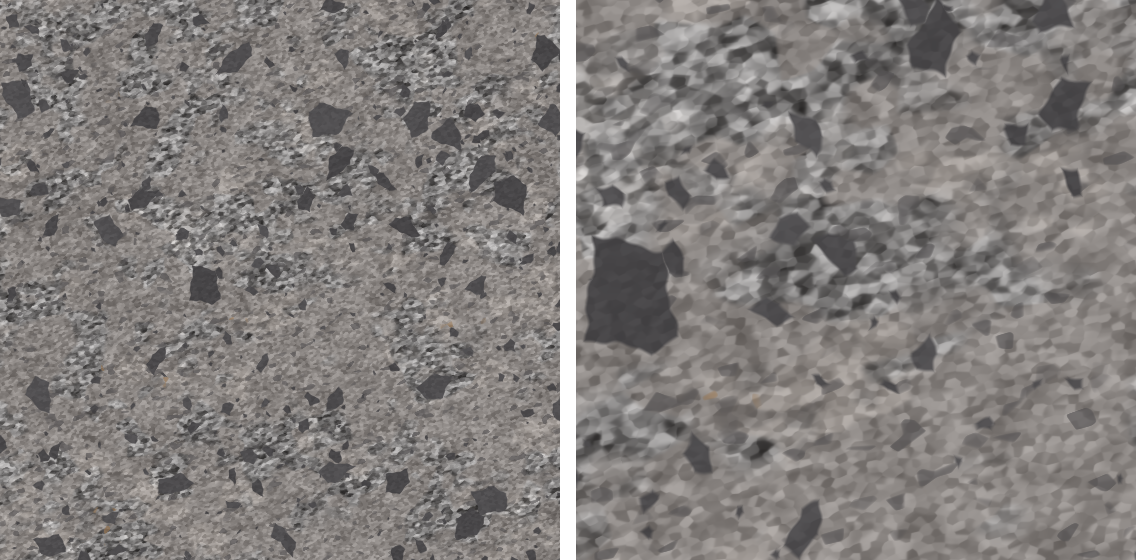
Left: the whole. Right: its middle third, enlarged.
Reproduce this texture procedurally as a Shadertoy shader.

```glsl
// Grey terrazzo stone: dark angular chips scattered over a fine, mottled bed.
// Chips are random convex polygons in jittered cells at four scales; the bed
// is layered smooth cellular noise with bluish, coarsely speckled patches.

const vec3 BED_COLOR   = vec3(0.537, 0.517, 0.505);
const vec3 PALE_COLOR  = vec3(0.640, 0.612, 0.590);
const vec3 PATCH_TINT  = vec3(-0.035, -0.022, -0.012);
const vec3 CHIP_COLOR  = vec3(0.298, 0.291, 0.299);
const vec3 PORE_COLOR  = vec3(0.330, 0.320, 0.325);
const vec3 RUST_COLOR  = vec3(0.580, 0.440, 0.290);

const float FINE_CONTRAST  = 0.19;   // sand-like grain
const float MID_CONTRAST   = 0.11;   // grain clumps
const float CLOUD_CONTRAST = 0.07;   // broad mottling
const float SPECK_CONTRAST = 0.42;   // crystals inside bluish patches
const float GRAIN_SLANT    = -0.30;  // direction of the grain, radians
const float EDGE_SOFTNESS  = 0.0014; // chip edge, in canvas units
const int   CHIP_SIDES     = 5;
const float TAU = 6.2831853;

vec3 hash3(vec2 p) {
    vec3 q = fract(p.xyx * vec3(0.1031, 0.1030, 0.0973));
    q += dot(q, q.yxz + 33.33);
    return fract((q.xxy + q.yzz) * q.zyx);
}

mat2 rotation(float a) {
    float c = cos(a), s = sin(a);
    return mat2(c, -s, s, c);
}

// Smooth cellular noise: random cell values blended by distance, 0 to 1.
float cellNoise(vec2 p, float seed) {
    vec2 cell = floor(p), local = fract(p);
    float sum = 0.0, weights = 0.0;
    for (int y = -1; y <= 1; y++)
    for (int x = -1; x <= 1; x++) {
        vec2 offset = vec2(x, y);
        vec3 rnd = hash3(cell + offset + seed);
        vec2 d = offset + rnd.xy - local;
        float w = exp(-9.0 * dot(d, d));
        sum += w * rnd.z;
        weights += w;
    }
    return sum / weights;
}

// Nearest chip of one scale: x = distance to its outline, y = random tone.
vec2 chipLayer(vec2 uv, float grid, float density, float seed) {
    vec2 p = uv * grid, cell = floor(p);
    vec2 nearest = vec2(1.0, 0.5);
    for (int y = -1; y <= 1; y++)
    for (int x = -1; x <= 1; x++) {
        vec2 id = cell + vec2(x, y) + seed;
        vec3 place = hash3(id);
        if (place.z > density) continue;
        vec3 form = hash3(id + 71.7);
        vec2 q = rotation(form.x * TAU) * (p - cell - vec2(x, y) - place.xy);
        float stretch = mix(1.0, 1.38, form.y);
        q *= vec2(stretch, 1.0 / stretch);
        float radius = mix(0.12, 0.25, form.z);

        // Intersect half planes facing unevenly spaced directions.
        float d = -1.0;
        for (int k = 0; k < CHIP_SIDES; k++) {
            vec3 side = hash3(id + 13.1 * float(k + 1));
            float a = (float(k) + 0.7 * (side.x - 0.5)) * TAU / float(CHIP_SIDES);
            d = max(d, dot(q, vec2(cos(a), sin(a))) - radius * mix(0.65, 1.1, side.y));
        }
        d /= grid;
        if (d < nearest.x) nearest = vec2(d, fract(place.z * 57.0 + form.x));
    }
    return nearest;
}

vec2 nearer(vec2 a, vec2 b) { return a.x < b.x ? a : b; }

vec3 stoneBed(vec2 uv, float fine) {
    vec2 slanted = rotation(-GRAIN_SLANT) * uv * vec2(1.0, 1.0);
    vec2 streak = slanted * vec2(0.6, 1.0);
    float clouds = 0.5 * cellNoise(uv * 6.0, 3.0) + 0.5 * cellNoise(uv * 21.0, 19.0);
    float clumps = cellNoise(streak * 105.0, 41.0);
    vec3 color = BED_COLOR + CLOUD_CONTRAST * (clouds - 0.5);

    // Pale cement blotches with ragged borders.
    float pale = cellNoise(uv * 15.0, 87.0) + 0.25 * (clumps - 0.5);
    color = mix(color, PALE_COLOR, 0.55 * smoothstep(0.78, 0.98, pale));

    // Bluish patches of dark and light crystals.
    float patches = 0.6 * cellNoise(slanted * vec2(13.0, 18.0), 53.0)
                  + 0.4 * cellNoise(slanted * vec2(34.0, 46.0), 67.0);
    float crystalMask = smoothstep(0.50, 0.70, patches);
    float crystals = cellNoise(streak * 170.0, 113.0) - 0.53;
    color += crystalMask * (PATCH_TINT + SPECK_CONTRAST * crystals);

    color += FINE_CONTRAST * (fine - 0.5) + MID_CONTRAST * (clumps - 0.5);

    // Small dark pores and a rare rusty fleck.
    float pores = cellNoise(streak * 125.0, 149.0);
    color = mix(color, PORE_COLOR, 0.65 * smoothstep(0.84, 0.96, pores));
    float rust = cellNoise(uv * 85.0, 211.0) * cellNoise(uv * 9.0, 223.0);
    return mix(color, RUST_COLOR, 0.6 * smoothstep(0.90, 0.95, rust));
}

void mainImage(out vec4 fragColor, in vec2 fragCoord) {
    vec2 uv = fragCoord / iResolution.y;
    float fine = cellNoise(rotation(-GRAIN_SLANT) * uv * vec2(165.0, 240.0), 29.0);
    vec3 color = stoneBed(uv, fine);

    // Layered sines roughen the outlines of the chips.
    vec2 rough = uv + 0.0014 * sin(uv.yx * 170.0) + 0.0006 * sin(uv.yx * 430.0 + 1.7);
    vec2 chip = chipLayer(rough, 8.0, 0.38, 5.0);
    chip = nearer(chip, chipLayer(rough, 14.0, 0.25, 131.0));
    chip = nearer(chip, chipLayer(rough, 24.0, 0.18, 257.0));
    chip = nearer(chip, chipLayer(rough, 60.0, 0.06, 389.0));

    float edge = max(EDGE_SOFTNESS, 0.7 / iResolution.y);
    float coverage = 1.0 - smoothstep(-edge, edge, chip.x);
    vec3 chipColor = CHIP_COLOR + 0.045 * (chip.y - 0.5) + 0.05 * (fine - 0.5);
    fragColor = vec4(mix(color, chipColor, coverage), 1.0);
}
```
